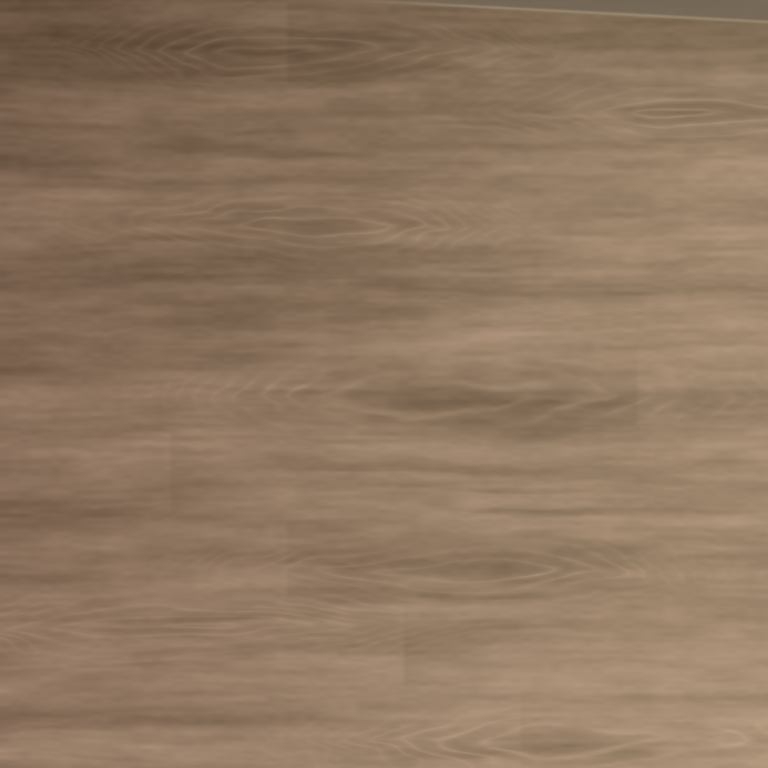
Write a three.js fragment shader that draws this texture.

```glsl
// Horizontal wood planks in warm brown, nine staggered rows under uneven light.
// Stretched noise gives the streaks; ragged nested lens contours give the
// cathedral grain; soft tone steps mark the joints, a pale seam crosses the top.

varying vec2 vUv;

const vec3 DARK_WOOD = vec3(0.43, 0.352, 0.272);
const vec3 LIGHT_WOOD = vec3(0.63, 0.53, 0.435);
const vec3 RED_TINT = vec3(0.004, -0.007, 0.001);
const vec3 SEAM_COLOR = vec3(0.61, 0.55, 0.46);
const vec3 EDGE_COLOR = vec3(0.45, 0.405, 0.34);

const float ROWS = 8.93;            // plank rows down the canvas
const float PLANK_LENGTH = 1.25;
const float FIRST_JOINT = 0.222;    // joint position in the first stagger step
const float JOINT_STEP = 0.152;     // joint shift from row to row
const float JOINT_SOFT = 0.004;
const float PLANK_CONTRAST = 0.12;
const float STREAK_CONTRAST = 1.4;
const float HEART_ROW = 4.0;        // row holding the broadest grain figure
const float HEART_X = 0.533;
const float HEART_STEP = 0.55;
const float SEAM_START = 0.456;
const float SEAM_SLOPE = 0.0526;
const float SEAM_WIDTH = 0.0022;

float hash(vec2 p) {
  vec3 q = fract(vec3(p.xyx) * 0.1031);
  q += dot(q, q.yzx + 33.33);
  return fract((q.x + q.y) * q.z);
}

// Value noise from -1 to 1
float noise(vec2 p) {
  vec2 i = floor(p);
  vec2 f = fract(p);
  f = f * f * (3.0 - 2.0 * f);
  float low = mix(hash(i), hash(i + vec2(1.0, 0.0)), f.x);
  float high = mix(hash(i + vec2(0.0, 1.0)), hash(i + vec2(1.0, 1.0)), f.x);
  return 2.0 * mix(low, high, f.y) - 1.0;
}

// Long streaks of several widths, dark cracks and a little fine grit
float streaks(vec2 p) {
  float g = 0.14 * noise(p * vec2(1.6, 20.0) + 3.7);
  g += 0.12 * noise(p * vec2(3.0, 43.0) + 17.1);
  g += 0.09 * noise(p * vec2(7.0, 92.0) + 41.3);
  g += 0.07 * noise(p * vec2(16.0, 170.0) + 73.9);
  g += 0.06 * noise(p * vec2(24.0, 52.0) + 90.2);
  g += 0.045 * noise(p * vec2(75.0, 210.0) + 12.6);
  float crack = smoothstep(0.35, 0.95, noise(p * vec2(4.5, 75.0) + 55.0));
  return g - 0.16 * crack * smoothstep(-0.1, 0.6, noise(p * vec2(2.0, 11.0) + 29.0));
}

// Nested pointed lenses around a dark heart, with a long tail on one side
float cathedral(vec2 q, vec2 size, float wobble, float breakup) {
  vec2 s = q / size;
  s.x *= s.x > 0.0 ? 0.72 : 1.1;
  s.y += 0.25 * s.x * wobble;
  float rings = sqrt(s.y * s.y + 0.015) + s.x * s.x + wobble * (0.55 + 0.45 * abs(s.x));
  float wave = cos(6.28318 * rings);
  float fade = exp(-pow(q.y / 0.033, 2.0) - pow(s.x / 1.9, 2.0));
  float pale = pow(max(wave, 0.0), 3.0);
  float heart = exp(-pow((s.x - 0.12) / 0.45, 2.0) - pow(s.y / 0.6, 2.0));
  return fade * breakup * (0.24 * pale + 0.10 * wave - 0.20) - 0.22 * heart;
}

// One grain figure per row, shifted along and across the plank
float figures(vec2 p) {
  float tone = 0.0;
  float wobble = 0.75 * noise(p * vec2(7.0, 26.0)) + 0.35 * noise(p * vec2(20.0, 70.0));
  float breakup = 0.85 + 0.6 * noise(p * vec2(9.0, 55.0) + 31.0);
  for (int i = 0; i < 9; i++) {
    float k = float(i) - HEART_ROW;
    float main = 1.0 - min(abs(k), 1.0);
    float drop = 0.62 - 0.19 * (1.0 - cos(3.0 * k));
    vec2 center = vec2(fract(HEART_X + HEART_STEP * k), 1.0 - (float(i) + drop) / ROWS);
    float vary = hash(vec2(float(i), 5.0));
    vec2 size = mix(vec2(0.09 + 0.06 * vary, 0.012 + 0.007 * vary), vec2(0.125, 0.028), main);
    float strength = mix(0.7 + 0.3 * vary, 1.0, main);
    strength *= abs(abs(k) - 1.0) < 0.5 ? 0.25 : 1.0;
    vec2 q = p - center;
    q.x *= mod(float(i), 4.0) == 2.0 ? -1.0 : 1.0;
    tone += strength * cathedral(q, size, wobble * mix(1.0, 0.65, main), breakup);
  }
  return tone;
}

// Tone steps at the butt joints and very faint lines between rows
float planks(vec2 p) {
  float depth = (1.0 - p.y) * ROWS;
  float row = floor(depth);
  float stagger = mod(row + 1.0, 6.0);
  float joint = FIRST_JOINT + JOINT_STEP * min(stagger, 4.0);
  float along = mod(p.x - joint + 0.5 * PLANK_LENGTH, PLANK_LENGTH) - 0.5 * PLANK_LENGTH;
  float clarity = mix(0.1, 1.0, smoothstep(1.0, 2.0, abs(row - 2.0)));
  float side = smoothstep(-JOINT_SOFT, JOINT_SOFT, along) - 0.5;
  float patchy = 0.75 + 0.45 * noise(vec2(row * 7.3, p.y * 32.0));
  float tone = -PLANK_CONTRAST * sign(4.5 - stagger) * side * (0.2 + 1.2 * exp(-abs(along) / 0.13));
  float edge = min(fract(depth), 1.0 - fract(depth)) / ROWS;
  tone *= smoothstep(0.0, 0.006, edge);
  return clarity * patchy * tone - 0.025 * exp(-pow(edge / 0.002, 2.0));
}

void main() {
  vec2 p = vUv;
  vec2 grain = p + vec2(0.0, 0.006 * noise(p * vec2(4.0, 9.0)) + 0.002 * noise(p * vec2(17.0, 30.0)));

  // Light falls toward the lower right and dims near the top
  float light = 0.64 + 0.52 * p.x - 0.36 * p.y - 0.28 * smoothstep(0.74, 1.0, p.y);
  light += 0.10 * noise(p * vec2(2.5, 6.0) + 8.0);
  float tone = light + STREAK_CONTRAST * streaks(grain) + figures(grain) + planks(p);
  vec3 color = mix(DARK_WOOD, LIGHT_WOOD, tone);
  color += RED_TINT * (1.0 - 1.6 * p.x);

  // Slanted top seam with a greyer strip beyond it
  float above = p.y - 1.0 + SEAM_SLOPE * (p.x - SEAM_START);
  color = mix(color, EDGE_COLOR, 0.8 * smoothstep(0.0, 0.004, above));
  float seam = exp(-pow(above / SEAM_WIDTH, 2.0)) * smoothstep(SEAM_START - 0.05, 0.65, p.x);
  color = mix(color, SEAM_COLOR, 0.75 * seam);

  gl_FragColor = vec4(color, 1.0);
}
```
